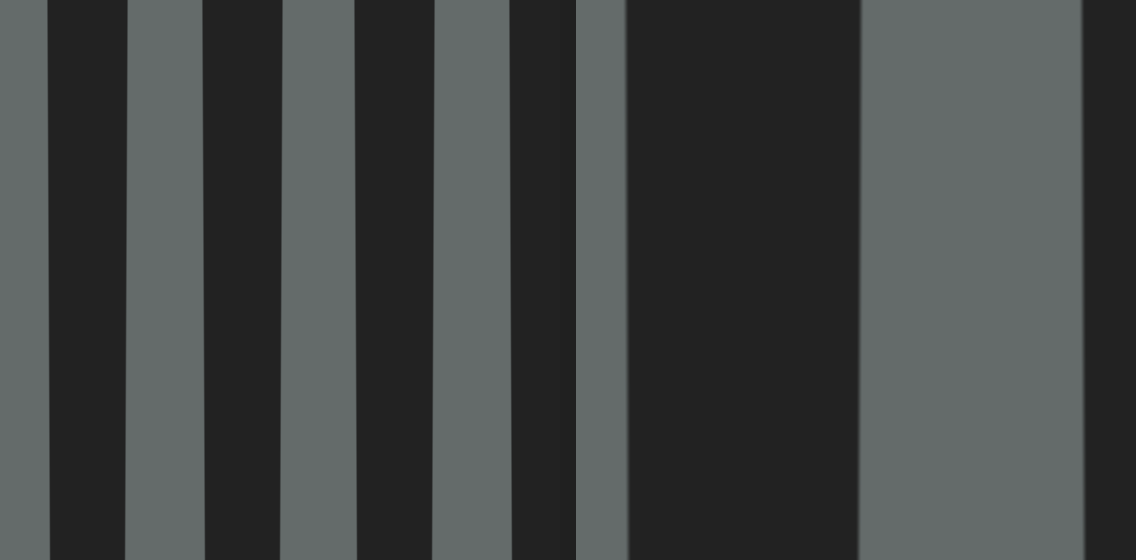
Left, the full canvas; right, a detail of the centre.
Reproduce this pattern procedurally as a Shadertoy shader.

```glsl
const vec3 GREY = vec3(0.392, 0.420, 0.417);
const vec3 DARK = vec3(0.133);

// Centre of the dark stripe nearest to x; odd stripes sit slightly to the right
float stripeCentre(float x, float first, float spacing, float oddShift) {
    float index = round((x - first) / spacing);
    return first + index * spacing + mod(index, 2.0) * oddShift;
}

// Coverage of a band around zero with softened sides
float band(float offset, float halfWidth, float softness) {
    return 1.0 - smoothstep(-softness, softness, abs(offset) - halfWidth);
}

void mainImage(out vec4 fragColor, in vec2 fragCoord) {
    vec2 uv = fragCoord / iResolution.xy;
    float softness = max(0.002, 0.75 / iResolution.x);

    // Stripes taper gently towards the bottom
    float halfWidth = mix(0.0670, 0.0716, uv.y);
    float centre = stripeCentre(uv.x, 0.1563, 0.2741, 0.0026);

    float stripe = band(uv.x - centre, halfWidth, softness);
    fragColor = vec4(mix(GREY, DARK, stripe), 1.0);
}
```
